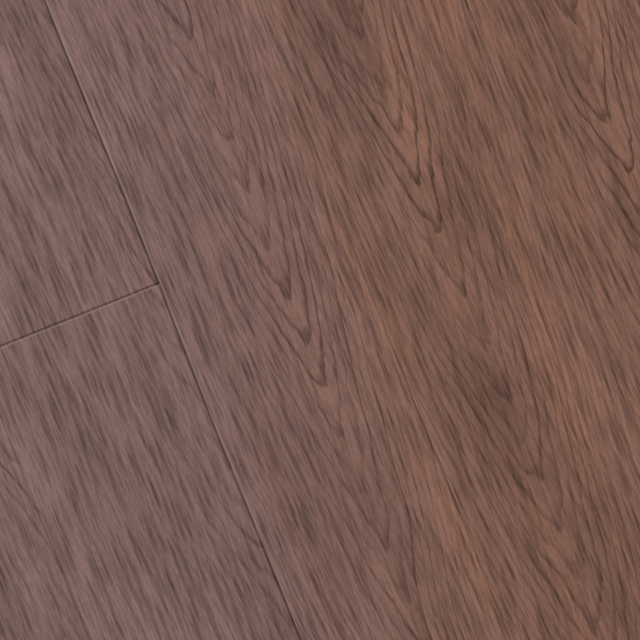
Give the GLSL for this texture, as a three.js fragment shader.

```glsl
// Dark oak floor boards laid on a slant, with arched growth rings and fine pores.
// Board space is (across, along) the grain; rings are contours of a bent field,
// pores are stretched cellular noise, and wander comes from layered sines.

#define BOARD_WIDTH 0.305
#define FIRST_SEAM 0.133
#define END_JOINT 0.424
#define RING_GAP 0.085
#define FLANK_SLOPE 3.3
#define RING_DEPTH 0.27
#define PORE_DEPTH 0.17
#define SEAM_WIDTH 0.0030
#define COOL_WOOD vec3(0.464, 0.368, 0.354)
#define WARM_WOOD vec3(0.466, 0.341, 0.296)
#define AMBER vec3(0.525, 0.375, 0.295)
#define GLINT vec3(0.600, 0.510, 0.480)

varying vec2 vUv;

float hash(vec2 p) {
  return fract(sin(dot(p, vec2(127.1, 311.7))) * 43758.5);
}

// Distance to the nearest scattered point, one point per unit cell.
float cellular(vec2 p) {
  vec2 cell = floor(p);
  float nearest = 2.0;
  for (int j = -1; j <= 1; j++) {
    for (int i = -1; i <= 1; i++) {
      vec2 c = cell + vec2(float(i), float(j));
      vec2 point = c + vec2(hash(c), hash(c + 41.3));
      nearest = min(nearest, distance(p, point));
    }
  }
  return nearest;
}

// Layered, mutually bent sines, about -1 to 1.
float waves(vec2 p) {
  float sum = 0.0;
  float amp = 0.55;
  for (int i = 0; i < 4; i++) {
    sum += amp * sin(p.x + 1.6 * sin(p.y + float(i)));
    p = mat2(0.8, 0.6, -0.6, 0.8) * p * 1.9 + 2.3;
    amp *= 0.55;
  }
  return sum;
}

// Nested arches pointing down the board that run out into straight flanks.
float growthRings(vec2 p, float seed, float heart) {
  p.x += 0.009 * waves(vec2(p.x * 5.0, p.y * 6.0) + seed);
  float side = sqrt(p.x * p.x + 0.0002);
  float slope = FLANK_SLOPE * (1.0 + 0.6 * hash(vec2(seed, 3.0)));
  float height = p.y - slope * side - 22.0 * side * side;
  height += heart * 0.011 * waves(p * vec2(170.0, 60.0) + seed);
  height += heart * 0.018 * waves(p * vec2(60.0, 14.0) - seed);
  height += 0.028 * waves(p * vec2(10.0, 5.0) - seed);
  float ring = height / RING_GAP;
  float t = fract(ring);
  float strength = 0.4 + 0.6 * hash(vec2(floor(ring), seed));
  return strength * smoothstep(0.0, 0.12, t) * (1.0 - smoothstep(0.12, 0.46, t));
}

// Sparse dark dashes, one around each scattered point.
float dashes(vec2 p) {
  return 1.0 - smoothstep(0.10, 0.48, cellular(p));
}

float stroke(float d, float width) {
  return 1.0 - smoothstep(0.25 * width, width, abs(d));
}

void main() {
  // Slanted board layout
  vec2 grain = vec2(dot(vUv, vec2(0.93, 0.37)), dot(vUv, vec2(-0.37, 0.93)));
  float lane = (grain.x - FIRST_SEAM) / BOARD_WIDTH;
  float board = floor(lane);
  float leftSide = 1.0 - step(1.0, board);
  float beyondJoint = leftSide * step(END_JOINT, grain.y);
  float seed = board * 7.3 + beyondJoint * 3.7;
  float middle = 0.03 * cos(2.2 * (board - 1.0)) + 0.17 * leftSide;
  vec2 local = vec2((fract(lane) - 0.5) * BOARD_WIDTH - middle, grain.y);

  // Growth rings, crisp along the heart of the board and faint on its flanks
  float heart = exp(-local.x * local.x / 0.0045);
  float patches = waves(local * vec2(18.0, 5.0) + seed * 1.7);
  float bands = waves(local * vec2(40.0, 3.0) + seed * 3.1);
  float rings = growthRings(local, seed, heart);
  rings *= mix(0.42, 1.0, heart) * (1.0 + 0.35 * patches) * (1.0 - 0.35 * leftSide);

  // Broken dark streaks, short pores and dust drawn out along the grain
  vec2 fibre = grain + vec2(0.003 * waves(grain * vec2(8.0, 6.0) + seed), seed);
  float streaks = dashes(fibre * vec2(95.0, 8.0));
  float pores = dashes(fibre * vec2(160.0, 17.0) + 9.0);
  float strands = cellular(fibre * vec2(48.0, 4.0) + 17.0);
  float dust = cellular(fibre * vec2(230.0, 75.0) + 5.0);

  // Cool sheen on the left, warm amber streaks at the lower right
  float warmth = smoothstep(0.3, 0.95, grain.x - 0.2 * (grain.y - 0.3));
  vec3 wood = mix(COOL_WOOD, WARM_WOOD, warmth);
  float glow = smoothstep(0.0, 0.9, waves(local * vec2(55.0, 4.0) + seed));
  wood = mix(wood, AMBER, 0.42 * glow * warmth * (1.0 - 0.5 * heart));

  float tone = 1.03 - RING_DEPTH * rings;
  tone -= PORE_DEPTH * mix(1.0, 0.5, heart) * (streaks - 0.3);
  tone -= 0.10 * (pores - 0.3);
  tone += 0.11 * (strands - 0.45) + 0.09 * (dust - 0.45);
  tone += 0.055 * patches + 0.03 * bands;
  float smoke = smoothstep(-0.1, 0.9, waves(local * vec2(28.0, 10.0) - seed));
  tone -= 0.14 * smoke * heart * step(2.0, board);
  tone += 0.05 * (vUv.y - 0.5) * (1.0 - warmth);
  vec3 color = wood * tone;

  // Long seams: a dark groove with a pale bevel that fades toward the bottom
  float seamId = floor(lane + 0.5);
  float seam = (lane - seamId) * BOARD_WIDTH + 0.0012 * sin(grain.y * 9.0);
  float mainSeam = 1.0 - step(0.5, abs(seamId - 1.0));
  float shine = mix(0.28, 0.65, mainSeam) * smoothstep(-0.4, 0.7, grain.y);
  shine *= 0.8 + 0.2 * sin(grain.y * 40.0);
  color *= 1.0 - mix(0.12, 0.28, mainSeam) * stroke(seam + 0.0025, SEAM_WIDTH);
  color = mix(color, GLINT, shine * stroke(seam - 0.001, SEAM_WIDTH));

  // End joint across the left board
  float joint = grain.y - END_JOINT;
  color *= 1.0 - 0.25 * leftSide * stroke(joint - 0.003, SEAM_WIDTH);
  color = mix(color, GLINT, 0.35 * leftSide * stroke(joint, SEAM_WIDTH));

  gl_FragColor = vec4(color, 1.0);
}
```
